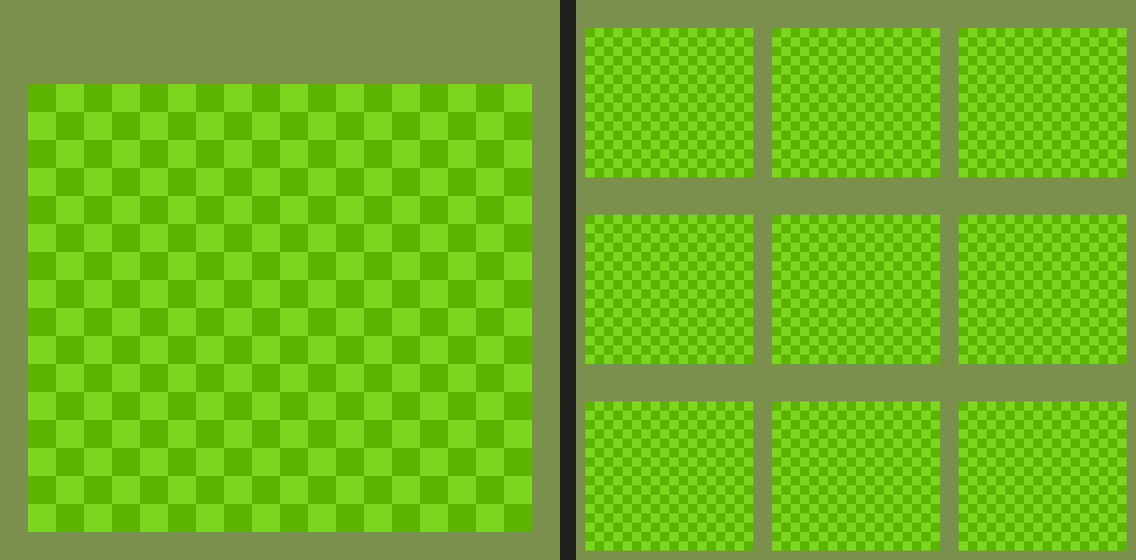
Left: one tile. Right: repeated 3 by 3.
Give the GLSL for this pattern, as a WebGL 1 fragment shader.

```glsl
precision highp float;
// Two-tone green checkerboard of 18 by 16 squares inside a flat olive border.

uniform vec2 u_resolution;

// Triangle wave: zero on whole numbers, positive in even cells, negative in odd.
vec2 cellWave(vec2 p) {
  return abs(mod(p - 0.5, 2.0) - 1.0) - 0.5;
}

// Signed distance to an axis-aligned box, negative inside.
float boxDistance(vec2 p, vec2 halfSize) {
  vec2 d = abs(p) - halfSize;
  return length(max(d, 0.0)) + min(max(d.x, d.y), 0.0);
}

void main() {
  // The canvas is 20 cells wide and high.
  vec2 p = gl_FragCoord.xy / u_resolution * 20.0;
  vec2 pixel = 20.0 / u_resolution;

  // Checker squares with edges smoothed over one pixel
  vec2 parity = clamp(2.0 * cellWave(p) / pixel, -1.0, 1.0);
  float light = 0.5 + 0.5 * parity.x * parity.y;
  vec3 checker = mix(vec3(0.36, 0.706, 0.0), vec3(0.486, 0.84, 0.115), light);

  // Board: one cell of border at the sides and bottom, three at the top
  float edge = boxDistance(p - vec2(10.0, 9.0), vec2(9.0, 8.0));
  float board = clamp(0.5 - edge / max(pixel.x, pixel.y), 0.0, 1.0);

  vec3 border = vec3(0.488, 0.565, 0.302);
  gl_FragColor = vec4(mix(border, checker, board), 1.0);
}
```
